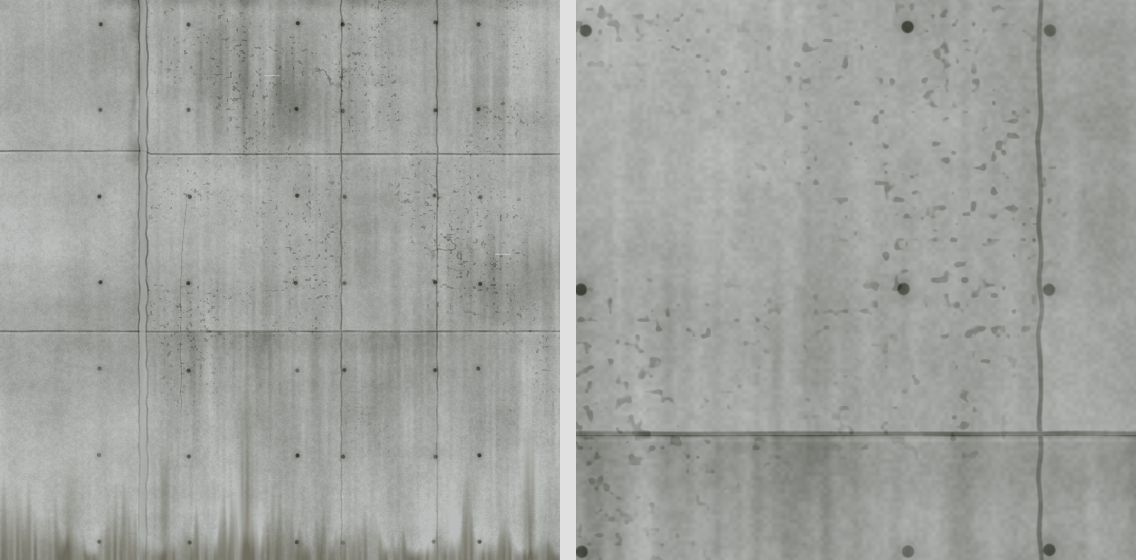
Left: the whole. Right: its middle third, enlarged.
A WebGL 1 fragment shader for this texture:

```glsl
precision highp float;
// Weathered cast concrete wall: formwork panels, tie holes, an open joint and rain streaks.
uniform vec2 u_resolution;

#define LIGHT vec3(0.675, 0.687, 0.675)
#define DARK vec3(0.375, 0.385, 0.355)
#define GRIME vec3(0.385, 0.375, 0.315)
#define JOINT_X 0.256
#define SEAM_WIDTH 0.0014
#define HOLE_PITCH 0.1545
#define HOLE_RADIUS 0.0036
#define BASE_TONE 0.93
#define STREAK_DEPTH 0.34
#define GRAIN_DEPTH 0.26
#define PIT_DEPTH 0.42

float hash(vec2 p) {
  vec3 q = fract(vec3(p.xyx) * 0.1031);
  q += dot(q, q.yzx + 33.33);
  return fract((q.x + q.y) * q.z);
}

float noise(vec2 p) {
  vec2 i = floor(p), f = fract(p);
  f = f * f * (3.0 - 2.0 * f);
  return mix(mix(hash(i), hash(i + vec2(1, 0)), f.x),
             mix(hash(i + vec2(0, 1)), hash(i + vec2(1, 1)), f.x), f.y);
}

float fbm(vec2 p) {
  float sum = 0.0, amp = 0.5;
  for (int i = 0; i < 5; i++) {
    sum += amp * noise(p);
    p = p * 2.03 + 17.3;
    amp *= 0.5;
  }
  return sum;
}

// Soft-edged stroke of half width w at distance d
float stroke(float d, float w) {
  float soft = max(0.0008, 0.8 / min(u_resolution.x, u_resolution.y));
  return 1.0 - smoothstep(w - soft, w + soft, abs(d));
}

float blot(vec2 p, vec2 center, vec2 size) {
  vec2 q = (p - center) / size;
  return exp(-dot(q, q));
}

// Column of tie holes with soft halos
float holes(vec2 p, float x) {
  float row = floor((p.y - 0.031) / HOLE_PITCH + 0.5);
  vec2 id = vec2(row + 3.0, floor(x * 100.0));
  vec2 center = vec2(x, 0.031 + row * HOLE_PITCH);
  center += 0.004 * (vec2(hash(id), hash(id + 9.0)) - 0.5);
  float d = length(p - center);
  float strength = mix(0.6, 1.1, hash(id + 5.0));
  return strength * (stroke(d, HOLE_RADIUS) + 0.3 * exp(-d * d / 0.00006));
}

// Grimy run of water rising to a given height
float run(vec2 p, float x, float width, float top) {
  float q = (p.x - x) / width;
  return exp(-q * q) * (1.0 - smoothstep(top * 0.2, top, p.y));
}

void main() {
  vec2 p = gl_FragCoord.xy / u_resolution;
  float right = smoothstep(JOINT_X, JOINT_X + 0.015, p.x);
  float wobble = noise(p * vec2(30.0, 60.0)) - 0.5;

  // Clouding, vertical streaks and faint board bands
  float cloud = fbm(p * 5.0 + 3.0);
  float streak = 0.65 * noise(vec2(p.x * 48.0, p.y * 3.5)) + 0.35 * noise(vec2(p.x * 170.0, p.y * 9.0));
  float tone = BASE_TONE + 0.7 * (cloud - 0.5);
  tone += STREAK_DEPTH * (streak - 0.5) * mix(0.45, 1.0, right);
  tone += 0.10 * (noise(p * vec2(9.0, 42.0)) - 0.5);

  // Damp patches, denser where rain ran down
  float damp = blot(p, vec2(0.53, 0.82), vec2(0.10, 0.09)) + 0.7 * blot(p, vec2(0.38, 0.88), vec2(0.10, 0.12))
    + 0.8 * blot(p, vec2(0.90, 0.50), vec2(0.12, 0.09)) + 0.5 * blot(p, vec2(0.86, 0.82), vec2(0.10, 0.10))
    + 0.6 * blot(p, vec2(0.42, 0.47), vec2(0.16, 0.06)) + 0.5 * blot(p, vec2(0.13, 0.92), vec2(0.14, 0.09));
  float belowSeam = step(p.y, 0.408) * exp((p.y - 0.408) / 0.13);
  damp += right * belowSeam * noise(vec2(p.x * 17.0, p.y * 2.0)) * 1.1;
  tone -= damp * (0.12 + 0.50 * (1.0 - streak)) * (0.4 + 1.1 * cloud);
  tone -= 0.4 * smoothstep(0.975, 1.0, p.y) * noise(vec2(p.x * 25.0, p.y * 30.0));
  tone += 0.16 * (1.0 - smoothstep(0.05, 0.32, p.y)) * streak;

  // Grain and clustered pits
  tone += GRAIN_DEPTH * (0.6 * noise(p * 390.0) + 0.4 * noise(p * 150.0) - 0.5);
  float pit = smoothstep(0.68, 0.84, 0.65 * noise(p * vec2(170.0, 210.0)) + 0.35 * noise(p * 330.0));
  tone -= PIT_DEPTH * pit * smoothstep(0.38, 0.62, fbm(p * 9.0 + 40.0))
    * mix(0.25, 1.0, right) * smoothstep(0.05, 0.5, p.y);

  // Panel seams with broken edges
  float wear = 0.45 + 0.55 * noise(p * 45.0);
  float upperY = mix(0.7305, 0.7250, right);
  float seam = stroke(p.y - upperY + 0.001 * wobble, SEAM_WIDTH);
  seam = max(seam, stroke(p.y - 0.4085 + 0.001 * wobble, SEAM_WIDTH));
  float upright = stroke(p.x - 0.6095 + 0.003 * wobble, SEAM_WIDTH);
  upright = max(upright, stroke(p.x - 0.7805 + 0.003 * wobble, SEAM_WIDTH));
  seam = max(seam, upright * mix(0.5, 0.9, smoothstep(0.1, 0.5, p.y)));
  tone -= 0.85 * seam * wear;
  tone += 0.12 * stroke(p.y - upperY + 0.004, 0.001) + 0.12 * stroke(p.y - 0.4045, 0.001);

  // Hairline cracks and pale scratches
  float cracked = blot(p, vec2(0.80, 0.55), vec2(0.035)) + blot(p, vec2(0.59, 0.87), vec2(0.03));
  tone -= 0.7 * cracked * stroke((fbm(p * 28.0) - 0.48) * 0.04, 0.0009);
  float hairX = 0.323 + 0.010 * smoothstep(0.50, 0.65, p.y) + 0.003 * wobble;
  tone -= 0.40 * stroke(p.x - hairX, 0.0007) * smoothstep(0.22, 0.30, p.y) * (1.0 - smoothstep(0.63, 0.65, p.y));
  tone += 0.45 * stroke(p.y - 0.865, 0.001) * stroke(p.x - 0.486, 0.014);
  tone += 0.45 * stroke(p.y - 0.546, 0.001) * stroke(p.x - 0.898, 0.014);

  // Open joint: pale filler between two ragged dark lips
  float side = p.x - JOINT_X + 0.004 * wobble;
  float filler = stroke(side, 0.0065);
  tone = mix(tone, 0.88 + 0.35 * (streak - 0.5), 0.75 * filler);
  float lips = max(stroke(side + 0.0075, 0.0013), stroke(side - 0.0065, 0.0016));
  tone -= 0.8 * lips * wear * mix(0.45, 1.0, smoothstep(0.1, 0.6, p.y));
  float stain = exp(-pow((side + 0.012) / 0.012, 2.0)) * smoothstep(0.3, 1.0, p.y);
  tone -= 0.65 * stain * noise(p * vec2(130.0, 22.0));

  // Tie holes
  float hole = holes(p, 0.178) + holes(p, 0.338) + holes(p, 0.530)
    + holes(p, 0.6135) + holes(p, 0.776) + holes(p, 0.856);
  tone -= 0.95 * hole;
  vec3 color = mix(DARK, LIGHT, clamp(tone, -0.65, 1.18));

  // Grime tongues climbing from the ground
  float tongue = noise(vec2(p.x * 42.0, 2.0)) * (0.5 + 0.5 * noise(vec2(p.x * 140.0, 7.0)));
  float grime = 0.65 * (1.0 - smoothstep(0.0, 0.02 + 0.22 * tongue * tongue, p.y));
  grime += 0.6 * run(p, 0.440, 0.011, 0.42) + 0.6 * run(p, 0.945, 0.009, 0.30)
    + 0.5 * run(p, 0.125, 0.010, 0.24) + 0.45 * run(p, 0.295, 0.012, 0.26);
  grime *= 0.55 + 0.65 * noise(vec2(p.x * 190.0, p.y * 6.0));
  color = mix(color, GRIME, clamp(grime, 0.0, 0.85));
  gl_FragColor = vec4(color, 1.0);
}
```
